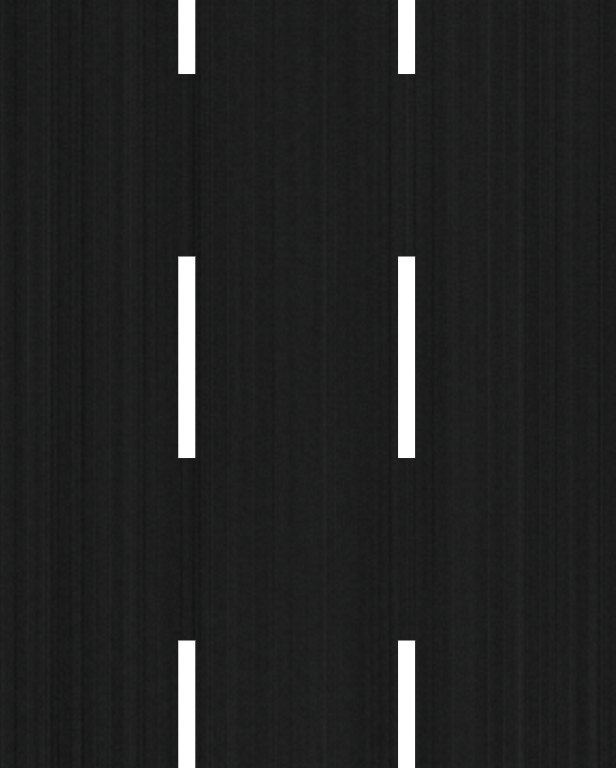
Reproduce this pattern procedurally as a Shadertoy shader.

```glsl
// Dark asphalt seen from above, with two columns of white dashed lane markings.
// The dashes are a mirrored, vertically repeated box distance; the road surface
// layers soft vertical streaks, thin scratches and fine grain from value noise.

const vec3 ASPHALT = vec3(0.114, 0.115, 0.116);
const vec3 PAINT = vec3(1.0);

const float LANE_CENTRE = 0.3863;      // all lengths in canvas heights
const float LANE_HALF_WIDTH = 0.1431;
const float DASH_PERIOD = 0.5;
const float DASH_CENTRE = 0.5348;
const vec2 DASH_HALF_SIZE = vec2(0.0111, 0.1312);

float hash(vec2 p) {
    return fract(sin(dot(p, vec2(127.1, 311.7))) * 43758.5453);
}

float valueNoise(vec2 p) {
    vec2 cell = floor(p);
    vec2 f = fract(p);
    f = f * f * (3.0 - 2.0 * f);
    float low = mix(hash(cell), hash(cell + vec2(1.0, 0.0)), f.x);
    float high = mix(hash(cell + vec2(0.0, 1.0)), hash(cell + vec2(1.0)), f.x);
    return mix(low, high, f.y);
}

// Noise centred on zero, stretched by a separate frequency on each axis
float signedNoise(vec2 p, vec2 frequency, float seed) {
    return valueNoise(p * frequency + seed) - 0.5;
}

float boxDistance(vec2 p, vec2 halfSize) {
    vec2 d = abs(p) - halfSize;
    return length(max(d, 0.0)) + min(max(d.x, d.y), 0.0);
}

// Rare narrow lines running the full height, faint and uneven along their length
float scratches(vec2 p, float columns, float seed) {
    float x = p.x * columns;
    float column = floor(x);
    float chosen = step(0.86, hash(vec2(column, seed)));
    float profile = 1.0 - smoothstep(0.08, 0.4, abs(fract(x) - 0.5));
    float fade = 0.6 + 0.4 * valueNoise(vec2(column, p.y * 9.0 + seed));
    return chosen * profile * fade;
}

vec3 roadSurface(vec2 p) {
    float streaks = 0.020 * signedNoise(p, vec2(85.0, 0.7), 3.0)
                  + 0.018 * signedNoise(p, vec2(190.0, 1.5), 17.0)
                  + 0.008 * signedNoise(p, vec2(9.0, 2.0), 41.0);
    float grain = 0.020 * signedNoise(p, vec2(360.0, 300.0), 59.0)
                + 0.012 * signedNoise(p, vec2(150.0, 210.0), 73.0);
    float lines = 0.016 * scratches(p, 150.0, 5.0)
                - 0.018 * scratches(p, 125.0, 11.0);
    return ASPHALT + streaks + grain + lines;
}

// Signed distance to the nearest dash in either column
float dashDistance(vec2 p) {
    float x = abs(p.x - LANE_CENTRE) - LANE_HALF_WIDTH;
    float y = p.y - DASH_CENTRE;
    y -= DASH_PERIOD * round(y / DASH_PERIOD);
    return boxDistance(vec2(x, y), DASH_HALF_SIZE);
}

void mainImage(out vec4 fragColor, in vec2 fragCoord) {
    vec2 p = fragCoord / iResolution.y;
    float pixel = 1.0 / iResolution.y;

    float coverage = clamp(0.5 - dashDistance(p) / pixel, 0.0, 1.0);
    vec3 color = mix(roadSurface(p), PAINT, coverage);

    fragColor = vec4(color, 1.0);
}
```
